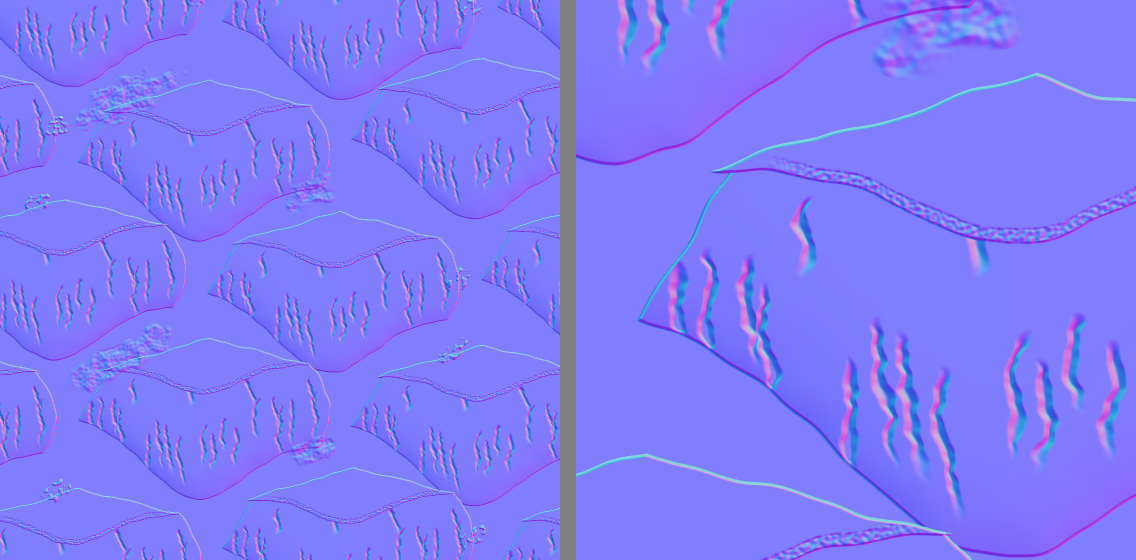
Left: the whole. Right: its middle third, enlarged.
Write a WebGL 1 fragment shader that draws this texture map.

```glsl
precision highp float;
uniform vec2 u_resolution;

float hash(float n) {
  return fract(sin(n * 12.9898) * 4375.85);
}

vec2 latticeGradient(vec2 cell) {
  float angle = 6.2832 * hash(dot(cell, vec2(1.17, 7.31)));
  return vec2(cos(angle), sin(angle));
}

float gradientNoise(vec2 p) {
  vec2 i = floor(p), f = fract(p);
  vec2 u = f * f * f * (f * (f * 6.0 - 15.0) + 10.0);
  vec2 e = vec2(1.0, 0.0);
  float low = mix(dot(latticeGradient(i), f), dot(latticeGradient(i + e), f - e), u.x);
  float high = mix(dot(latticeGradient(i + e.yx), f - e.yx),
                   dot(latticeGradient(i + 1.0), f - 1.0), u.x);
  return mix(low, high, u.y);
}

// Wandering vertical grooves with ragged, pointed ends
float cracks(vec2 q) {
  float depth = 0.0;
  for (int i = 0; i < 21; i++) {
    float n = float(i);
    float origin = -1.64 + 0.155 * n + 0.12 * (hash(n + 1.9) - 0.5);
    float drip = step(3.5, mod(n, 5.0));
    float start = 0.68 + 0.4 * hash(n + 3.7) + 0.42 * exp(-2.0 * (origin + 0.35) * (origin + 0.35));
    start = mix(start, 0.55, drip);
    float extent = mix(0.3 + 0.6 * hash(n + 8.1), 0.38, drip);
    float t = (q.y - start) / extent;
    float x = q.x - origin;
    if (t > 0.0 && t < 1.0 && abs(x) < 0.3) {
      x -= (hash(n + 6.4) - 0.35) * 0.22 * (q.y - start);
      x -= 0.1 * gradientNoise(vec2(q.y * 4.0, n * 3.3));
      x -= 0.025 * gradientNoise(vec2(q.y * 15.0, n * 1.7));
      float width = 0.012 + 0.032 * sqrt(t * (1.0 - t))
                  + 0.028 * gradientNoise(vec2(q.y * 10.0, n + 0.5));
      float taper = smoothstep(0.0, 0.2, t) * smoothstep(1.0, 0.6, t);
      depth = max(depth, taper * smoothstep(max(width, 0.004) + 0.008, 0.0, abs(x)));
    }
  }
  return depth;
}

// Height of one scale; q is measured from its apex, y pointing down
float scaleHeight(vec2 q, float id) {
  vec2 p = q + 0.03 * vec2(gradientNoise(q * 4.0 + id), gradientNoise(q * 4.0 + id + 19.0));
  float ridge = 0.275 * abs(p.x) - 0.015 * p.x + 0.012 * sin(p.x * 7.0);
  float lip = 0.4 - 0.025 * p.x + 0.37 * exp(-2.3 * (p.x + 0.08) * (p.x + 0.08));
  float hem = 1.28 + 0.12 * p.x + 0.95 * exp(-1.1 * (p.x + 0.2) * (p.x + 0.2));
  float left = -1.38 - 0.62 * (p.y - 0.42);
  float right = 1.65 - 0.68 * (p.y - 1.0) * (p.y - 1.0);

  float body = min(min(p.x - left, right - p.x) * 0.85, (hem - p.y) * 0.8);
  body = min(body, p.y - ridge);
  float face = min(p.y - ridge, lip - p.y);
  if (max(body, face) < 0.0) return 0.0;

  // Domed body
  float height = 0.0;
  if (body > 0.0) {
    float dome = 0.045 * (1.0 - exp(-(hem - p.y) / 0.23));
    height = smoothstep(0.0, 0.01, body) * (0.012 + dome);
    height -= 0.036 * cracks(q) * smoothstep(0.0, 0.03, body);
  }

  // Flat face with a grainy lip
  float rim = smoothstep(0.07, 0.058, lip - p.y) * smoothstep(1.35, 1.0, abs(p.x - 0.05));
  float top = 0.07 - 0.004 * rim + 0.011 * rim * gradientNoise(q * 42.0 + id);
  return mix(height, top, smoothstep(0.0, 0.008, face));
}

float wearMask(vec2 q, vec2 size, float id) {
  vec2 along = vec2(dot(q, vec2(0.9, -0.43)), dot(q, vec2(0.43, 0.9)));
  return smoothstep(1.0, 0.65, length(along / size) + 0.7 * gradientNoise(q * 5.0 + id));
}

float surface(vec2 p) {
  float height = 0.0, smear = 0.0, chips = 0.0;
  float nearest = floor((p.y - 0.57) / 1.87);
  for (int i = 0; i < 2; i++) {
    // Staggered row, slightly shifted
    float row = nearest - float(i);
    float odd = mod(row, 2.0);
    float x = p.x - 2.88 + 1.88 * odd + 0.1 * sin(1.5708 * row);
    float column = floor((x + 0.08) / 3.76 + 0.5);
    float y = p.y - 0.95 - 1.87 * row - 0.15 * cos(3.1416 * column + 2.2 * row);
    vec2 q = vec2(x - 3.76 * column, y);
    float id = row * 7.3 + column * 3.1;
    height = max(height, scaleHeight(q, id));

    // Worn corners on some scales, small chips on the others
    if (odd + mod(column, 2.0) < 0.5) {
      smear = max(smear, wearMask(q - vec2(-1.2, 0.27), vec2(0.85, 0.24), id));
      float spread = 0.25 + 0.3 * hash(id + 2.0);
      smear = max(smear, wearMask(q - vec2(1.42, 1.55), vec2(spread, 0.19), id));
    } else {
      float side = step(0.5, hash(id + 4.0));
      vec2 spot = mix(vec2(-0.35, 0.05), vec2(1.66, 0.95), side);
      chips = max(chips, wearMask(q - spot, vec2(0.24, 0.13), id));
    }
  }
  if (smear > 0.0)
    height += smear * (0.006 + 0.028 * gradientNoise(p * 7.0) + 0.012 * gradientNoise(p * 20.0));
  if (chips > 0.0)
    height += 0.03 * chips * smoothstep(0.08, 0.3, gradientNoise(p * 15.0));
  return height;
}

// Slope to surface normal, with steep walls limited
vec3 surfaceNormal(vec2 p) {
  vec2 e = vec2(0.009, 0.0);
  float centre = surface(p);
  vec2 slope = (vec2(surface(p + e), surface(p + e.yx)) - centre) / e.x;
  slope *= min(1.0, 0.95 / max(length(slope), 0.0001));
  return normalize(vec3(-slope.x, slope.y, 1.0));
}

void main() {
  // Two diagonal samples smooth the thin lines
  vec3 normal = vec3(0.0);
  for (int i = 0; i < 2; i++) {
    vec2 p = (gl_FragCoord.xy + 0.5 * float(i) - 0.25) / u_resolution;
    normal += 0.5 * surfaceNormal(vec2(p.x, 1.0 - p.y) * 7.68);
  }
  gl_FragColor = vec4(normal * 0.495 + vec3(0.5, 0.495, 0.495), 1.0);
}
```
